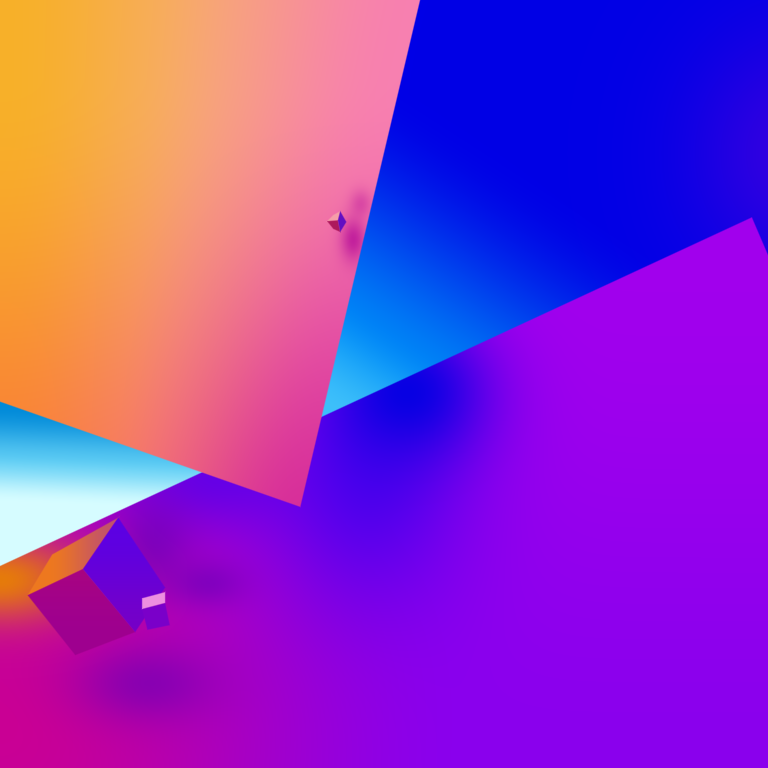
Write a three.js fragment shader that draws this background.

```glsl
varying vec2 vUv;

#define EDGE_SOFTNESS 0.0012
#define PANEL_TIP vec2(0.391, 0.340)
#define PANEL_TOP vec2(0.547, 1.0)
#define PANEL_LEFT vec2(0.0, 0.477)
#define FLOOR_LEFT vec2(0.0, 0.263)
#define FLOOR_PEAK vec2(0.979, 0.717)
#define FLOOR_RIGHT vec2(1.0, 0.668)
#define SHADOW_BLUE vec3(0.03, 0.0, 0.89)
#define INDIGO vec3(0.28, 0.0, 0.93)
#define VIOLET vec3(0.63, 0.0, 0.93)

// Signed distance to a line, positive on the left of a -> b
float side(vec2 p, vec2 a, vec2 b) {
  return dot(p - a, normalize(vec2(a.y - b.y, b.x - a.x)));
}

float fill(float d) {
  return smoothstep(-EDGE_SOFTNESS, EDGE_SOFTNESS, d);
}

// Convex quad with counterclockwise corners
float quad(vec2 p, vec2 a, vec2 b, vec2 c, vec2 d) {
  return fill(min(min(side(p, a, b), side(p, b, c)),
                  min(side(p, c, d), side(p, d, a))));
}

float glow(vec2 p, vec2 center, vec2 radius) {
  vec2 q = (p - center) / radius;
  return exp(-dot(q, q));
}

vec3 backdrop(vec2 p) {
  // Diagonal fade from cyan to deep blue
  float t = dot(p - vec2(0.44, 0.46), vec2(0.54, 0.84));
  vec3 sky = mix(vec3(0.24, 0.75, 0.98), vec3(0.0, 0.56, 0.97), smoothstep(0.0, 0.13, t));
  sky = mix(sky, vec3(0.0, 0.0, 0.90), smoothstep(0.06, 0.40, t));
  sky = mix(sky, vec3(0.20, 0.0, 0.88), glow(p, vec2(1.04, 0.80), vec2(0.14, 0.16)));
  // Pale opening on the left
  float h = p.y + 0.04 * p.x;
  vec3 pale = mix(vec3(0.84, 0.99, 1.0), vec3(0.38, 0.81, 0.96), smoothstep(0.345, 0.41, h));
  pale = mix(pale, vec3(0.0, 0.54, 0.85), smoothstep(0.39, 0.475, h));
  return mix(pale, sky, smoothstep(0.25, 0.40, p.x));
}

vec3 floorColor(vec2 p) {
  vec3 col = mix(vec3(0.54, 0.0, 0.93), VIOLET, smoothstep(0.0, 0.65, p.y));
  float magenta = smoothstep(0.62, 0.0, length(p - vec2(0.0, 0.06)));
  col = mix(col, vec3(0.79, 0.0, 0.58), magenta);
  // Cool shade below the panel
  col = mix(col, INDIGO, 0.90 * glow(p, vec2(0.48, 0.38), vec2(0.13, 0.17)));
  col = mix(col, INDIGO, 0.65 * glow(p, vec2(0.27, 0.38), vec2(0.13, 0.07)));
  col = mix(col, SHADOW_BLUE, glow(p, vec2(0.53, 0.49), vec2(0.10, 0.09)));
  // Warm bounce and shadows around the cube
  col = mix(col, vec3(0.90, 0.48, 0.04), glow(p, vec2(0.0, 0.245), vec2(0.11, 0.055)));
  vec3 shade = vec3(0.38, 0.0, 0.72);
  col = mix(col, shade, 0.55 * glow(p, vec2(0.19, 0.11), vec2(0.09, 0.05)));
  col = mix(col, shade, 0.50 * glow(p, vec2(0.27, 0.24), vec2(0.05, 0.03)));
  return mix(col, shade, 0.55 * glow(p, vec2(0.20, 0.29), vec2(0.05, 0.06)));
}

vec3 panelColor(vec2 p) {
  float v = (p.y - PANEL_TIP.y) / (PANEL_TOP.y - PANEL_TIP.y);
  float u = p.x / mix(PANEL_TIP.x, PANEL_TOP.x, v);
  v = smoothstep(-0.1, 0.85, v);
  vec3 warm = mix(vec3(0.98, 0.48, 0.22), vec3(0.97, 0.69, 0.16), v);
  vec3 middle = mix(vec3(0.96, 0.45, 0.44), vec3(0.97, 0.67, 0.44), v);
  vec3 pink = mix(vec3(0.84, 0.17, 0.60), vec3(0.97, 0.50, 0.69), v);
  vec3 col = mix(mix(warm, middle, smoothstep(0.0, 0.6, u)), pink, smoothstep(0.35, 1.0, u));
  // Shadow cast by the chip
  vec3 plum = vec3(0.72, 0.06, 0.60);
  col = mix(col, plum, 0.80 * glow(p, vec2(0.460, 0.688), vec2(0.016, 0.028)));
  return mix(col, plum, 0.40 * glow(p, vec2(0.470, 0.735), vec2(0.014, 0.018)));
}

vec3 addCube(vec3 col, vec2 p) {
  vec2 left = vec2(0.036, 0.225), near = vec2(0.108, 0.259), top = vec2(0.154, 0.326);
  vec2 back = vec2(0.068, 0.278), base = vec2(0.098, 0.147);
  vec2 corner = vec2(0.176, 0.177), right = vec2(0.215, 0.235);
  float rise = smoothstep(0.17, 0.32, p.y);
  vec3 cap = mix(vec3(0.93, 0.47, 0.12), vec3(0.76, 0.32, 0.42), smoothstep(0.06, 0.15, p.x));
  col = mix(col, cap, quad(p, left, near, top, back));
  col = mix(col, mix(vec3(0.62, 0.0, 0.56), vec3(0.68, 0.02, 0.47), rise),
            quad(p, left, base, corner, near));
  col = mix(col, mix(vec3(0.46, 0.0, 0.78), vec3(0.36, 0.0, 0.89), rise),
            quad(p, near, corner, right, top));
  // Small block beside it
  vec2 lidLeft = vec2(0.185, 0.207), lidRight = vec2(0.215, 0.215), lidDepth = vec2(0.0, 0.014);
  col = mix(col, vec3(0.48, 0.0, 0.79),
            quad(p, vec2(0.192, 0.180), vec2(0.221, 0.186), lidRight, lidLeft));
  return mix(col, vec3(0.93, 0.56, 0.88),
             quad(p, lidLeft, lidRight, lidRight + lidDepth, lidLeft + lidDepth));
}

vec3 addChip(vec3 col, vec2 p) {
  vec2 left = vec2(0.426, 0.712), top = vec2(0.443, 0.725), right = vec2(0.451, 0.711);
  vec2 base = vec2(0.443, 0.698), center = vec2(0.440, 0.713);
  col = mix(col, vec3(0.96, 0.62, 0.66), quad(p, left, center, top, vec2(0.434, 0.720)));
  col = mix(col, vec3(0.68, 0.10, 0.36), quad(p, left, vec2(0.434, 0.702), base, center));
  return mix(col, vec3(0.38, 0.06, 0.76), quad(p, center, base, right, top));
}

void main() {
  vec2 p = vUv;
  float floorMask = fill(min(side(p, FLOOR_PEAK, FLOOR_LEFT), side(p, FLOOR_RIGHT, FLOOR_PEAK)));
  float panelMask = fill(min(side(p, PANEL_TIP, PANEL_TOP), side(p, PANEL_LEFT, PANEL_TIP)));
  vec3 col = mix(backdrop(p), floorColor(p), floorMask);
  col = addCube(col, p);
  col = mix(col, panelColor(p), panelMask);
  gl_FragColor = vec4(addChip(col, p), 1.0);
}
```
